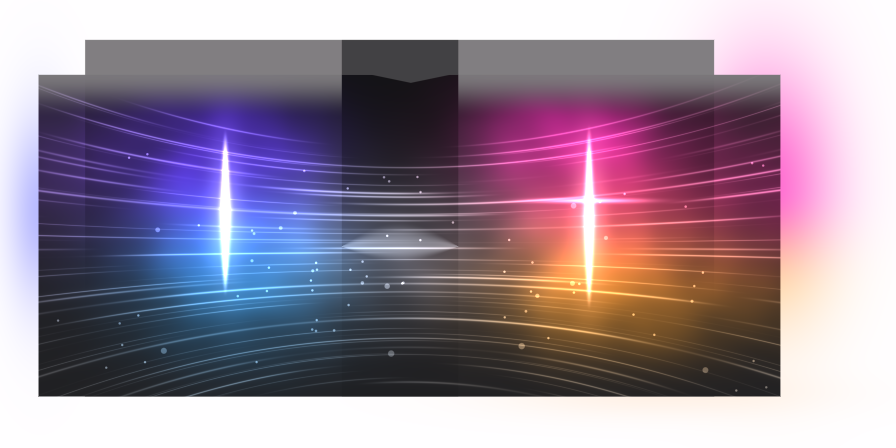
Write a Shadertoy shader that draws this background.

```glsl
const vec4 STAGE = vec4(0.086, 0.115, 1.742, 0.833);   // left, bottom, right, top
const vec4 BACKDROP = vec4(0.190, 0.115, 1.594, 0.911);
const vec2 COLUMN = vec2(0.763, 1.023);                // left, right
const vec3 PAPER = vec3(1.0, 0.995, 1.0);
const vec3 BASE = vec3(0.125, 0.125, 0.135);
const vec3 GREY = vec3(0.505, 0.495, 0.505);
const vec3 COLUMN_GREY = vec3(0.26, 0.255, 0.265);
const vec3 VIOLET = vec3(0.27, 0.10, 0.84);
const vec3 BLUE = vec3(0.06, 0.41, 0.65);
const vec3 MAGENTA = vec3(0.68, 0.06, 0.49);
const vec3 RED = vec3(0.58, 0.15, 0.20);
const vec3 ORANGE = vec3(0.64, 0.37, 0.02);
const vec3 MIST = vec3(0.27, 0.26, 0.29);
const vec2 ARC_CENTER = vec2(0.91, 0.45);
const float ARC_BEND = 1.2;
const int STREAKS = 46;
const int SPARKS = 75;

float hash(float n) { return fract(sin(n * 127.1) * 4375.85); }

vec2 gradientAt(vec2 cell) {
    float a = 6.2832 * hash(cell.x + cell.y * 57.3);
    return vec2(cos(a), sin(a));
}

float gradientNoise(vec2 p) {
    vec2 i = floor(p), f = fract(p), u = f * f * (3.0 - 2.0 * f);
    vec2 e = vec2(1.0, 0.0);
    float low = mix(dot(gradientAt(i), f), dot(gradientAt(i + e), f - e), u.x);
    float high = mix(dot(gradientAt(i + e.yx), f - e.yx), dot(gradientAt(i + 1.0), f - 1.0), u.x);
    return mix(low, high, u.y);
}

float glow(vec2 p, vec2 center, vec2 radius) {
    vec2 d = (p - center) / radius;
    return exp(-dot(d, d));
}

float box(vec2 p, vec4 r, float aa) {
    vec2 d = min(p - r.xy, r.zw - p);
    return smoothstep(-aa, aa, min(d.x, d.y));
}

// Coloured smoke lit by the two lamps
vec3 smoke(vec2 p) {
    float n = gradientNoise(p * 5.0) + 0.5 * gradientNoise(p * 11.0 + 7.0);
    vec3 c = VIOLET * glow(p, vec2(0.50, 0.64), vec2(0.21, 0.17));
    c += BLUE * glow(p, vec2(0.53, 0.40), vec2(0.22, 0.16));
    c += MAGENTA * glow(p, vec2(1.27, 0.69), vec2(0.22, 0.14));
    c += RED * glow(p, vec2(1.34, 0.53), vec2(0.21, 0.13));
    c += ORANGE * glow(p, vec2(1.35, 0.36), vec2(0.24, 0.13));
    c += MIST * glow(p, vec2(0.90, 0.47), vec2(0.34, 0.16));
    c += vec3(0.24, 0.0, 0.13) * glow(p, vec2(1.75, 0.60), vec2(0.35, 0.20));
    c += vec3(0.16, 0.10, 0.0) * glow(p, vec2(1.75, 0.34), vec2(0.30, 0.12));
    c += vec3(0.09, 0.03, 0.17) * glow(p, vec2(0.20, 0.64), vec2(0.30, 0.20));
    return c * (1.0 + 0.45 * n);
}

// Light trails that bow away from the middle height
float streaks(vec2 p, float aa) {
    float dx = p.x - ARC_CENTER.x, spread = 1.0 + ARC_BEND * dx * dx;
    float level = ARC_CENTER.y + (p.y - ARC_CENTER.y) / spread, sum = 0.0;
    for (int i = 0; i < STREAKS; i++) {
        float k = float(i), r = hash(k + 3.7);
        float h = mix(0.14, 0.67, (k + hash(k + 0.3)) / float(STREAKS));
        float d = abs(level - h) * spread;
        float width = mix(0.0007, 0.0019, r * r) + 0.4 * aa;
        float along = smoothstep(-0.25, 0.45, gradientNoise(vec2(p.x * 2.3 + k * 3.1, k * 1.7)));
        float line = exp(-d * d / (width * width)) + 0.12 * exp(-d / 0.006);
        sum += line * along * mix(0.25, 0.95, r);
    }
    return sum;
}

float sparks(vec2 p, float aa) {
    float sum = 0.0;
    for (int i = 0; i < SPARKS; i++) {
        float k = float(i), size = hash(k + 61.0);
        float h = mix(0.20, 0.62, hash(k + 41.0));
        float x = mix(STAGE.x, STAGE.z, hash(k + 23.0)), dx = x - ARC_CENTER.x;
        float y = h + 0.8 * (h - ARC_CENTER.y) * dx * dx;
        float radius = mix(0.0025, 0.0075, pow(size, 5.0));
        float d = length(p - vec2(x, y)) - radius;
        sum += (1.0 - smoothstep(-aa, aa, d)) * mix(0.85, 0.45, size);
    }
    return sum;
}

float lamp(vec2 p, vec2 center, float reach) {
    vec2 d = abs(p - center);
    float taper = max(0.0, 1.0 - d.y / reach);
    float core = exp(-pow(d.x / (0.003 + 0.008 * taper), 2.0)) * smoothstep(0.0, 0.45, taper);
    return 1.4 * core + 0.35 * glow(p, center, vec2(0.035, reach * 0.7));
}

void mainImage(out vec4 fragColor, in vec2 fragCoord) {
    vec2 p = fragCoord / iResolution.y;
    float aa = 0.75 / iResolution.y;
    float column = smoothstep(-aa, aa, min(p.x - COLUMN.x, COLUMN.y - p.x));

    // Halo spilling past the stage
    vec3 halo = mix(vec3(1.0, 0.68, 0.30), vec3(1.0, 0.32, 0.78), smoothstep(0.33, 0.58, p.y));
    vec3 color = mix(PAPER, halo, 0.85 * glow(p, vec2(1.71, 0.58), vec2(0.15, 0.27)));
    color = mix(color, vec3(0.45, 0.47, 1.0), 0.5 * glow(p, vec2(0.09, 0.53), vec2(0.07, 0.21)));
    color = mix(color, vec3(1.0, 0.80, 0.62), 0.25 * glow(p, vec2(1.45, 0.12), vec2(0.35, 0.05)));
    color = mix(color, mix(GREY, COLUMN_GREY, column), box(p, BACKDROP, aa));

    // Stage air, shaded by the backdrop and column
    vec3 air = smoke(p);
    vec3 stage = BASE + air;
    float upper = smoothstep(0.30, 0.65, p.y);
    stage *= 1.0 - 0.22 * upper * box(p, BACKDROP, aa);
    stage *= 1.0 - column * mix(0.06, 0.28, upper);

    // Pointed beam in the column
    float t = clamp((p.x - COLUMN.x) / (COLUMN.y - COLUMN.x), 0.0, 1.0);
    float bulge = sin(3.1416 * t), rise = p.y - 0.450;
    float beam = 1.0 - smoothstep(0.2, 1.0, abs(rise) / (bulge * (rise > 0.0 ? 0.055 : 0.036) + 0.001));
    stage += 0.24 * beam * column * vec3(0.95, 1.0, 1.05);

    // Trails, sparks and lamps
    vec3 tint = mix(vec3(0.75), air / (max(air.r, max(air.g, air.b)) + 0.05), 0.45) + 0.12;
    stage += tint * streaks(p, aa) * 0.62;
    stage += tint * sparks(p, aa) * 0.8;
    stage += vec3(0.85, 0.85, 1.0) * lamp(p, vec2(0.503, 0.525), 0.19);
    stage += vec3(1.0, 0.78, 0.75) * lamp(p, vec2(1.315, 0.515), 0.21);
    stage += vec3(1.0, 0.6, 0.8) * glow(p, vec2(1.315, 0.552), vec2(0.11, 0.005));

    // Grey veil along the top, with a notch in the column
    float veil = smoothstep(0.735, 0.833, p.y);
    stage = mix(stage, GREY, 0.92 * veil * (1.0 - column));
    float notch = STAGE.w - 0.018 * max(0.0, 1.0 - abs(p.x - 0.917) / 0.087);
    stage = mix(stage, COLUMN_GREY, column * smoothstep(-aa, aa, p.y - notch));

    color = mix(color, stage, box(p, STAGE, aa));
    fragColor = vec4(clamp(color, 0.0, 1.0), 1.0);
}
```
